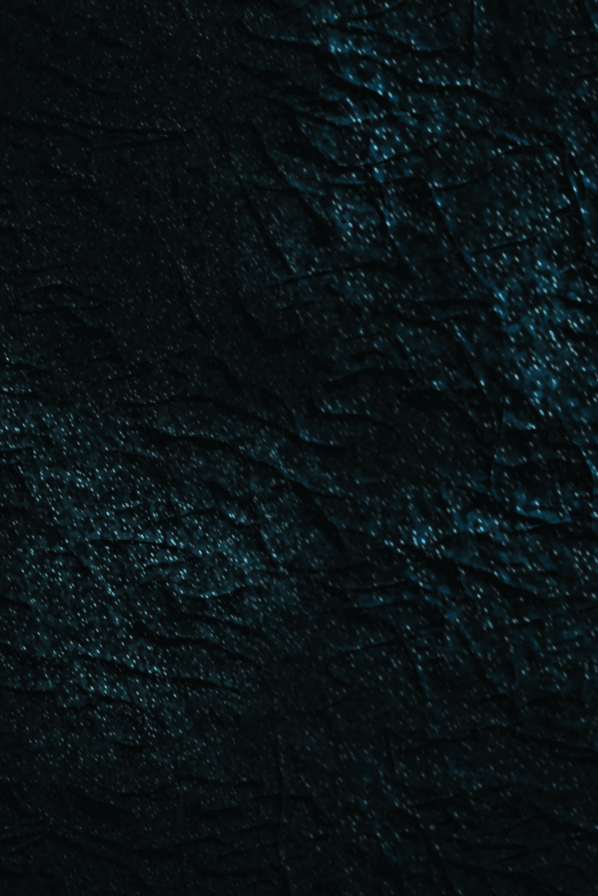
Give the GLSL for this texture, as a Shadertoy shader.

```glsl
// Dark teal leather under dim light: soft pools of light, wrinkles lit from
// one side, and a fine grain of pebbles that each carry a small sharp glint.
// Wrinkles are ridged noise in several directions; glints sit in jittered cells.

vec2 hash2(vec2 p) {
    vec3 q = fract(vec3(p.xyx) * vec3(0.1031, 0.1030, 0.0973));
    q += dot(q, q.yzx + 33.33);
    return fract((q.xx + q.yz) * q.zy);
}

float noise(vec2 p) {
    vec2 i = floor(p), f = fract(p);
    f = f * f * (3.0 - 2.0 * f);
    float low = mix(hash2(i).x, hash2(i + vec2(1, 0)).x, f.x);
    float high = mix(hash2(i + vec2(0, 1)).x, hash2(i + vec2(1, 1)).x, f.x);
    return mix(low, high, f.y);
}

float fbm(vec2 p) {
    float sum = 0.0, amp = 0.53;
    for (int i = 0; i < 4; i++) {
        sum += amp * noise(p);
        p = mat2(1.6, 1.2, -1.2, 1.6) * p + 7.3;
        amp *= 0.5;
    }
    return sum;
}

vec2 rotate(vec2 p, float angle) {
    float c = cos(angle), s = sin(angle);
    return vec2(c * p.x + s * p.y, c * p.y - s * p.x);
}

// Thin broken ridges running along the given angle
float crease(vec2 p, float angle, float scale) {
    vec2 q = rotate(p, angle) * scale * vec2(0.3, 1.0);
    q += 0.7 * vec2(noise(p * 13.0), noise(p * 17.0 + 40.0));
    float ridge = 1.0 - abs(2.0 * noise(q + scale) - 1.0);
    return pow(ridge, 4.0) * smoothstep(0.2, 0.7, noise(p * 12.0 + scale));
}

// Slanting wrinkles on the left, steeper crossing ones towards the right
float leatherHeight(vec2 p) {
    float right = smoothstep(0.12, 0.4, p.x);
    float h = 0.6 * crease(p, -0.5, 14.0);
    h += 0.55 * crease(p, -0.25, 31.0);
    h += 0.35 * crease(p, 0.2, 43.0);
    h += (0.1 + 0.6 * right) * crease(p, -1.5, 19.0);
    h += (0.2 + 0.4 * right) * crease(p, -1.05, 27.0);
    return h + 0.55 * fbm(p * 48.0);
}

// Elongated highlight on each pebble, with uneven brightness
float glints(vec2 p, float scale) {
    vec2 q = rotate(p, -0.95) * scale * vec2(0.8, 1.1);
    vec2 cell = floor(q);
    float sum = 0.0;
    for (int y = -1; y <= 1; y++)
    for (int x = -1; x <= 1; x++) {
        vec2 id = cell + vec2(x, y);
        vec2 d = q - id - 0.1 - 0.8 * hash2(id);
        float shine = hash2(id + 91.7).y;
        sum += shine * shine * shine * exp(-d.x * d.x / 0.09 - d.y * d.y / 0.04);
    }
    return sum;
}

float pool(vec2 p, vec2 centre, vec2 size, float angle) {
    vec2 d = rotate(p - centre, angle) / size;
    return exp(-dot(d, d));
}

void mainImage(out vec4 fragColor, in vec2 fragCoord) {
    vec2 uv = fragCoord / iResolution.xy;
    vec2 p = vec2(uv.x * 0.668, uv.y);

    // Pools of light, broken into patches
    float light = 0.85 * pool(p, vec2(0.12, 0.37), vec2(0.25, 0.17), -0.6);
    light += 0.80 * pool(p, vec2(0.62, 0.57), vec2(0.14, 0.32), 0.0);
    light += 0.70 * pool(p, vec2(0.39, 0.83), vec2(0.11, 0.22), 0.3);
    light += 0.25 * pool(p, vec2(0.40, 0.30), vec2(0.16, 0.28), 0.0);
    light = (light + 0.12) * (0.3 + 0.8 * smoothstep(0.2, 0.75, fbm(p * 10.0 + 3.0)));
    light *= 0.5 + 0.5 * smoothstep(0.0, 0.2, uv.y);

    // Relief: one flank of every wrinkle lit, the other in shadow
    float relief = leatherHeight(p) - leatherHeight(p + vec2(0.003, 0.005));
    float flank = clamp(0.45 + 2.4 * relief, 0.0, 1.8);

    // Pebbled grain, finer on the left and coarser on the right
    float coarse = smoothstep(0.15, 0.45, p.x);
    vec2 along = rotate(p, -0.95) * vec2(0.7, 1.2);
    float pebble = mix(noise(along * 215.0), noise(along * 150.0 + 9.0), coarse);
    pebble = smoothstep(0.2, 0.85, pebble);
    float glint = mix(glints(p, 180.0), glints(p + 5.0, 130.0), coarse);
    glint *= (0.22 + 4.0 * light) * (0.35 + 1.1 * flank);

    // Sheen turns bluer on the coarse side and on the lit flanks
    float sheen = light * flank * (0.3 + 2.4 * pebble);
    float blue = clamp(0.2 + 0.7 * coarse * flank, 0.0, 1.0);
    vec3 color = vec3(0.030, 0.046, 0.048);
    color += min(sheen, 1.5) * mix(vec3(0.03, 0.075, 0.083), vec3(0.0, 0.10, 0.145), blue);
    color += min(glint, 2.0) * vec3(0.16, 0.235, 0.25);

    // Fine mottling and shaded hollows
    color *= 0.8 + 0.4 * noise(p * 260.0);
    color *= 0.7 + 0.3 * smoothstep(0.0, 0.4, flank);
    fragColor = vec4(color, 1.0);
}
```
